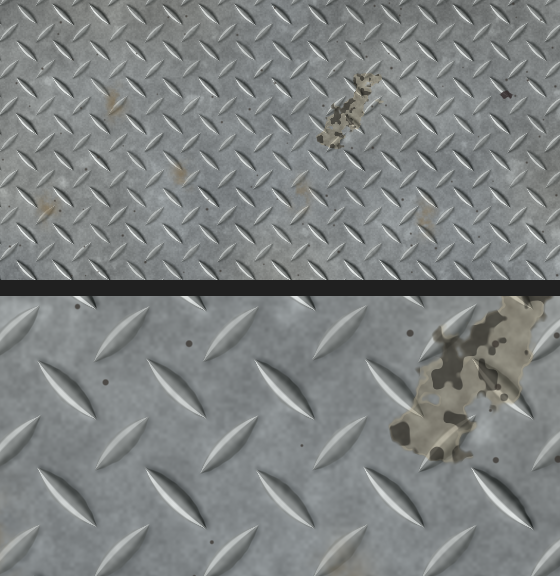
Top: the whole. Bottom: its middle third, enlarged.
Write a WebGL 2 fragment shader that draws this texture.

```glsl
#version 300 es
precision highp float;

uniform vec2 u_resolution;
out vec4 fragColor;

float hash(vec2 p) {
    vec3 q = fract(p.xyx * vec3(0.1031, 0.1030, 0.0973));
    q += dot(q, q.yzx + 33.33);
    return fract((q.x + q.y) * q.z);
}

float noise(vec2 p) {
    vec2 i = floor(p), f = fract(p);
    f = f * f * (3.0 - 2.0 * f);
    return mix(mix(hash(i), hash(i + vec2(1, 0)), f.x),
               mix(hash(i + vec2(0, 1)), hash(i + vec2(1, 1)), f.x), f.y);
}

float fbm(vec2 p) {
    float sum = 0.0, amp = 0.5;
    for (int i = 0; i < 4; i++) {
        sum += amp * noise(p);
        p = mat2(1.6, 1.2, -1.2, 1.6) * p + 7.3;
        amp *= 0.5;
    }
    return sum;
}

float segmentDistance(vec2 p, vec2 a, vec2 b) {
    vec2 ab = b - a;
    return length(p - a - ab * clamp(dot(p - a, ab) / dot(ab, ab), 0.0, 1.0));
}

// Worn galvanised sheet: cloudy patches, grain and pale scuffs
vec3 sheet(vec2 p) {
    float tone = 0.525 + 0.17 * (fbm(p * 5.0) - 0.47) + 0.12 * (fbm(p * 45.0 + 9.0) - 0.47);
    tone += 0.05 * (noise(p * 190.0) - 0.5) - 0.035 * smoothstep(0.7, 1.0, p.y);
    tone += 0.09 * smoothstep(0.62, 0.8, fbm(p * 17.0 + 31.0));
    return tone * mix(vec3(0.97, 1.01, 1.03), vec3(1.0, 1.015, 0.99), noise(p * 3.0 + 4.0));
}

// Two interleaved lattices of raised lozenges, leaning opposite ways
vec3 addTreads(vec3 color, vec2 p, float px) {
    vec2 pitch = vec2(0.1299, 0.1306);
    for (int k = 0; k < 2; k++) {
        float lean = k == 0 ? -1.0 : 1.0;
        vec2 grid = (p - vec2(0.0964, 0.8177)) / pitch + 0.5 * float(k);
        vec2 id = floor(grid + 0.5);
        float wear = hash(id + 50.0 + 37.0 * float(k));
        vec2 local = (grid - id) * pitch + 0.003 * (vec2(wear, hash(id + 91.0)) - 0.5);
        float along = dot(local, vec2(1.0, lean)) * 0.7071;
        float across = dot(local, vec2(1.0, -lean)) * 0.7071;
        float reach = along / ((k == 0 ? 0.052 : 0.048) * (0.96 + 0.08 * wear));
        float halfWidth = 0.0132 * (1.0 - reach * reach);
        float d = abs(across) - halfWidth + 0.0015 * (noise(p * 120.0) - 0.5);
        float side = across / max(halfWidth, 0.002);
        float strength = (k == 0 ? 1.0 : 0.6) * (0.8 + 0.4 * wear);

        // Contact shadow on one flank, soft glow on the other
        float halo = (1.0 - smoothstep(0.0, 0.009, d)) * (1.0 - smoothstep(0.85, 1.15, abs(reach)));
        color += halo * strength * mix(0.05, -0.13, smoothstep(-0.004, 0.004, across));

        // Crown, lit rim and shaded facet
        vec3 face = color * 0.3 + vec3(0.385, 0.395, 0.39) + 0.05 * (noise(p * 150.0) - 0.5);
        face += strength * 0.28 * (1.0 - smoothstep(0.12, 0.36, abs(side + 0.55)));
        face -= strength * 0.25 * smoothstep(0.05, 0.75, side);
        face -= strength * 0.10 * smoothstep(0.5, 1.0, reach * -lean);
        color = mix(color, face, 1.0 - smoothstep(-px, px, d));
    }
    return color;
}

// Dried patch with a pale crust, faint rust blooms and scattered grit
vec3 addDirt(vec3 color, vec2 p, float px) {
    float rough = fbm(p * 22.0 + 3.0) - 0.47;
    float patchDist = segmentDistance(p, vec2(1.18, 0.51), vec2(1.31, 0.67)) - 0.04 + 0.13 * rough;
    float inside = 1.0 - smoothstep(-0.006, 0.006, patchDist);
    vec3 grime = mix(vec3(0.38, 0.34, 0.27), vec3(0.64, 0.61, 0.53), fbm(p * 55.0));
    color = mix(color, grime * (0.5 + color), 0.6 * inside);
    float crust = 1.0 - smoothstep(0.001, 0.005, abs(patchDist + 0.004));
    color = mix(color, vec3(0.70, 0.67, 0.59), 0.5 * crust * noise(p * 60.0));
    color *= 1.0 - 0.45 * inside * smoothstep(0.62, 0.72, noise(p * 75.0));

    vec2 blooms[5] = vec2[](vec2(0.41, 0.63), vec2(1.07, 0.30), vec2(1.52, 0.22),
                            vec2(0.17, 0.26), vec2(0.65, 0.37));
    for (int i = 0; i < 5; i++) {
        vec2 r = (p - blooms[i]) / vec2(0.035, 0.055);
        float bloom = exp(-dot(r, r)) * smoothstep(0.3, 0.7, fbm(p * 28.0));
        color = mix(color, vec3(0.50, 0.42, 0.29), 0.6 * bloom);
    }

    vec2 cell = floor(p * 22.0);
    vec2 spot = (cell + 0.2 + 0.6 * vec2(hash(cell + 11.0), hash(cell + 73.0))) / 22.0;
    float size = 0.0015 + 0.003 * hash(cell + 29.0);
    float grit = step(0.9, hash(cell + 5.0)) * (1.0 - smoothstep(size - px, size + px, length(p - spot)));
    color = mix(color, vec3(0.22, 0.20, 0.18), 0.75 * grit);

    float clump = length((p - vec2(1.805, 0.66)) * vec2(0.8, 1.1)) - 0.013 + 0.02 * (noise(p * 80.0) - 0.5);
    return mix(color, vec3(0.20, 0.17, 0.17), 0.85 * (1.0 - smoothstep(-px, px, clump)));
}

void main() {
    vec2 p = gl_FragCoord.xy / u_resolution.y;
    float px = 1.0 / u_resolution.y;
    vec3 color = addTreads(sheet(p), p, px);
    color = addDirt(color, p, px);
    fragColor = vec4(clamp(color, 0.0, 1.0), 1.0);
}
```
